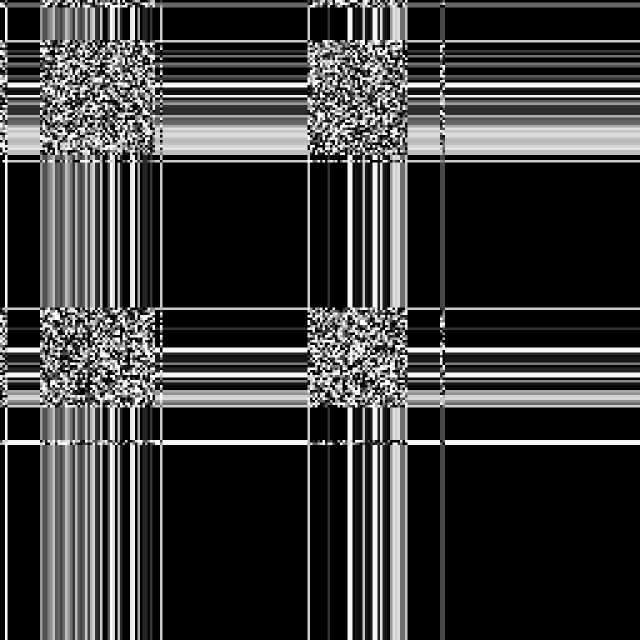
Reproduce this pattern procedurally as a three.js fragment shader.

```glsl
// Black plaid of random grey stripes whose crossings break into static noise.
#define CELLS 256.0
#define WIDE_BAND vec2(16.0, 62.0)
#define SPARSE_BAND vec2(123.0, 163.0)
#define EDGE_BAND vec2(0.0, 3.0)
#define THIN_LINE vec2(64.0, 65.0)
#define FAR_LINE vec2(176.0, 178.0)
#define PACKED_START 156.0
#define LINE_SPACING 9.5
#define SPACING_SHRINK 0.72
#define SEED 17.0

varying vec2 vUv;

float hash(vec2 p) {
  vec3 q = fract(p.xyx * 0.1031);
  q += dot(q, q.yzx + 33.33);
  return fract((q.x + q.y) * q.z);
}

bool inside(float cell, vec2 band) {
  return cell >= band.x && cell < band.y;
}

bool inAnyBand(float cell) {
  return inside(cell, EDGE_BAND) || inside(cell, WIDE_BAND) || inside(cell, THIN_LINE)
      || inside(cell, SPARSE_BAND) || inside(cell, FAR_LINE);
}

// Dense greys on one side, scattered bright lines on the other
float wideTone(float cell, float axis, float h) {
  float u = (cell - WIDE_BAND.x) / (WIDE_BAND.y - WIDE_BAND.x);
  float denseShare = mix(1.0 - smoothstep(0.3, 0.55, u), smoothstep(0.35, 0.75, u), axis);
  float dense = mix(0.2 + 0.6 * h, 0.65 + 0.25 * h, axis * smoothstep(0.65, 0.8, u));
  float scattered = smoothstep(0.35, 0.95, h);
  return mix(scattered, dense, denseShare);
}

// Lines that draw closer together until they pack into solid greys
float sparseTone(float cell, float h) {
  float offset = cell - SPARSE_BAND.x;
  if (cell >= PACKED_START) return 0.4 + 0.5 * h;
  float tone = offset > 17.0 ? 0.14 * h : 0.0;
  for (int i = 0; i < 6; i++) {
    float k = float(i);
    float start = floor(k * (LINE_SPACING - SPACING_SHRINK * k));
    bool even = mod(k, 2.0) < 0.5;
    float width = even && i > 0 ? 2.0 : 1.0;
    float bright = i == 0 ? 0.8 : i == 1 ? 0.2 : even ? 0.97 : 0.45 + 0.5 * h;
    if (inside(offset, vec2(start, start + width))) tone = bright;
  }
  return tone;
}

// Grey of one stripe; axis 0 runs upright, axis 1 runs across
float stripeTone(float cell, float axis) {
  float h = hash(vec2(cell, SEED + 41.0 * axis));
  if (inside(cell, WIDE_BAND)) return wideTone(cell, axis, h);
  if (inside(cell, SPARSE_BAND)) return sparseTone(cell, h);
  if (inside(cell, THIN_LINE)) return 0.8;
  if (inside(cell, FAR_LINE)) return mix(0.28, 0.97, axis);
  return mix(step(2.0, cell), 0.4 * step(1.0, cell), axis);
}

float plaid(vec2 cell) {
  bool upright = inAnyBand(cell.x);
  bool across = inAnyBand(cell.y);
  if (upright && across) return smoothstep(0.08, 0.95, hash(cell + SEED));
  if (upright) return stripeTone(cell.x, 0.0);
  if (across) return stripeTone(cell.y, 1.0);
  return 0.0;
}

void main() {
  // Cells are counted from the upper left corner
  vec2 p = vec2(vUv.x, 1.0 - vUv.y) * CELLS;
  vec2 footprint = fwidth(p);

  // Four samples per footprint smooth the cell edges
  float grey = 0.0;
  for (int i = 0; i < 4; i++) {
    vec2 corner = vec2(mod(float(i), 2.0), floor(float(i) / 2.0)) - 0.5;
    grey += 0.25 * plaid(floor(p + 0.5 * corner * footprint));
  }
  gl_FragColor = vec4(vec3(grey), 1.0);
}
```
